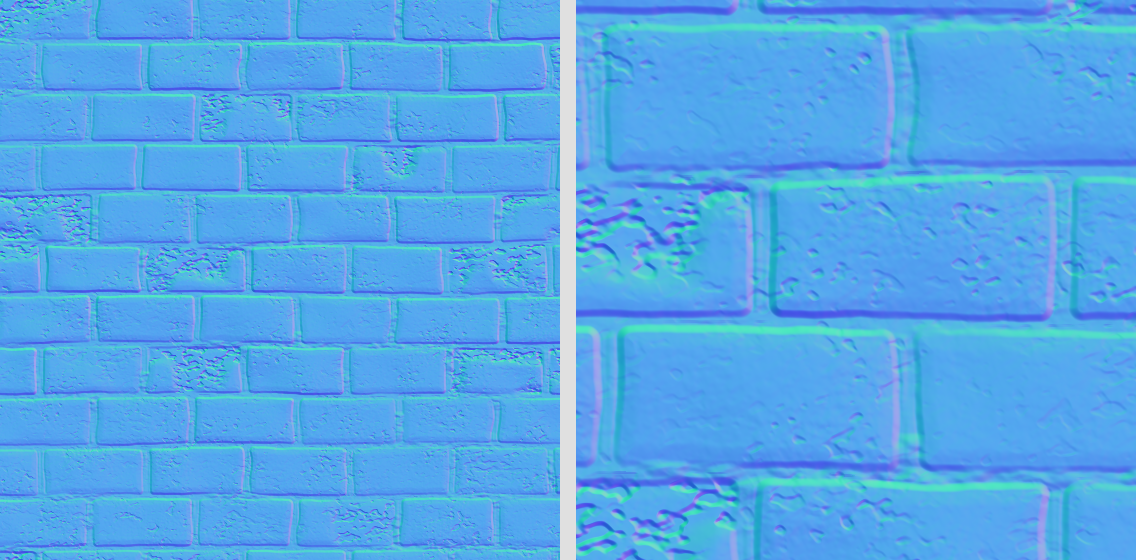
Left: the whole. Right: its middle third, enlarged.
Give the GLSL for this texture map, as a WebGL 2 fragment shader.

```glsl
#version 300 es
precision highp float;
uniform vec2 u_resolution;
out vec4 fragColor;

float hash(vec2 p) {
  return fract(sin(dot(p, vec2(127.1, 311.7))) * 43758.5453);
}

float noise(vec2 p) {
  vec2 i = floor(p), f = fract(p);
  f = f * f * f * (f * (f * 6.0 - 15.0) + 10.0);
  return mix(mix(hash(i), hash(i + vec2(1, 0)), f.x),
             mix(hash(i + vec2(0, 1)), hash(i + vec2(1, 1)), f.x), f.y);
}

// Two turned octaves, so that no grid shows
float grit(vec2 p) {
  vec2 q = mat2(0.8, 0.6, -0.6, 0.8) * p;
  vec2 r = mat2(0.88, -0.47, 0.47, 0.88) * p * 1.7;
  return 0.6 * noise(q) + 0.4 * noise(r + 31.0);
}

// Horizontal position of a vertical joint, in brick lengths
float jointAt(float index, float row) {
  return index + 0.08 * (hash(vec2(index + 3.0, row + 17.0)) - 0.5);
}

float roundBox(vec2 p, vec2 halfSize, float radius) {
  vec2 q = abs(p) - halfSize + radius;
  return length(max(q, 0.0)) + min(max(q.x, q.y), 0.0) - radius;
}

// x: height of the wall, y: share of mortar
vec2 wall(vec2 p) {
  // Running bond: alternate courses shift by half a brick
  float course = (1.0 - p.y) * 11.066 + 0.179;
  course += 0.07 * (noise(p * vec2(5.0, 9.0)) - 0.5);
  float row = floor(course);
  float along = p.x * 5.5 - (mod(row, 2.0) < 0.5 ? 0.895 : 0.408);
  along += 0.04 * (noise(p * vec2(7.0, 23.0) + 40.0) - 0.5);
  float nearest = floor(along + 0.5);
  float id = along < jointAt(nearest, row) ? nearest - 1.0 : nearest;
  float left = jointAt(id, row), right = jointAt(id + 1.0, row);
  vec2 brick = vec2(id, row);

  // Rounded brick face standing out of the mortar
  vec2 local = vec2((along - 0.5 * (left + right)) / 5.5, (row + 0.5 - course) / 11.066);
  vec2 halfSize = vec2((right - left) / 11.0 - 0.0068, 0.0402);
  float d = roundBox(local, halfSize, 0.006);
  d += 0.0022 * (noise(p * 40.0) - 0.5) + 0.0008 * (grit(p * 120.0) - 0.5);
  float face = smoothstep(0.0024, -0.0027, d);
  float relief = 0.0024 + 0.0034 * hash(brick + 5.0);
  relief *= 0.4 + 1.1 * noise(p * 13.0 + 9.0);
  relief *= mix(0.7, 1.0, smoothstep(0.15, 0.45, p.y));
  float h = relief * face + 0.0016 * smoothstep(0.002, -0.012, d);

  // Gentle undulation and faint grain
  h += 0.0016 * noise(p * vec2(18.0, 25.0));
  float patches = smoothstep(0.4, 0.85, noise(p * 22.0 + 70.0));
  h += (0.0003 + 0.0005 * patches) * grit(p * 190.0);
  float flecks = smoothstep(0.62, 0.85, grit(p * vec2(110.0, 150.0) + 7.0));
  h -= (0.0003 + 0.0012 * patches) * flecks;

  // Flaked areas, strongest near the top of a few bricks
  float worn = smoothstep(0.76, 0.95, hash(brick + 31.0));
  float area = noise(p * 21.0 + 13.0) + 0.25 * local.y / halfSize.y;
  float flaking = worn * smoothstep(0.2, 0.75, area) * face;
  h -= 0.0055 * flaking;
  float chips = smoothstep(0.48, 0.75, grit(p * vec2(95.0, 150.0)));
  h -= (flaking + 0.1 * smoothstep(0.5, 0.9, area)) * 0.0055 * chips;

  // Crumbs in the bed joints and trowel streaks in the upright ones
  float crumbs = smoothstep(0.55, 0.85, noise(p * vec2(7.0, 28.0) + 55.0));
  h += (1.0 - face) * (0.0004 + 0.004 * crumbs) * grit(p * vec2(75.0, 140.0));
  float streak = smoothstep(0.0, 0.004, d) * smoothstep(0.0, 0.006, halfSize.y - abs(local.y));
  h += 0.0014 * streak * noise(p * vec2(220.0, 20.0));
  return vec2(h, smoothstep(-0.003, 0.003, d));
}

void main() {
  vec2 p = gl_FragCoord.xy / u_resolution;
  float e = 0.0008;
  vec2 slope = vec2(wall(p - vec2(e, 0)).x - wall(p + vec2(e, 0)).x,
                    wall(p - vec2(0, e)).x - wall(p + vec2(0, e)).x) / (2.0 * e);
  vec2 n = slope / sqrt(1.0 + dot(slope, slope));

  // Tint by facing: right lilac, left teal, up green, down indigo
  vec3 color = vec3(0.325, 0.66, 0.942);
  color += wall(p).y * vec3(0.005, 0.03, -0.02);
  color += max(n.x, 0.0) * vec3(0.34, -0.04, 0.0);
  color += max(-n.x, 0.0) * vec3(-0.24, -0.03, -0.18);
  color += max(n.y, 0.0) * vec3(-0.02, 0.27, -0.20);
  color += max(-n.y, 0.0) * vec3(-0.06, -0.38, -0.03);
  fragColor = vec4(clamp(color, 0.0, 1.0), 1.0);
}
```
